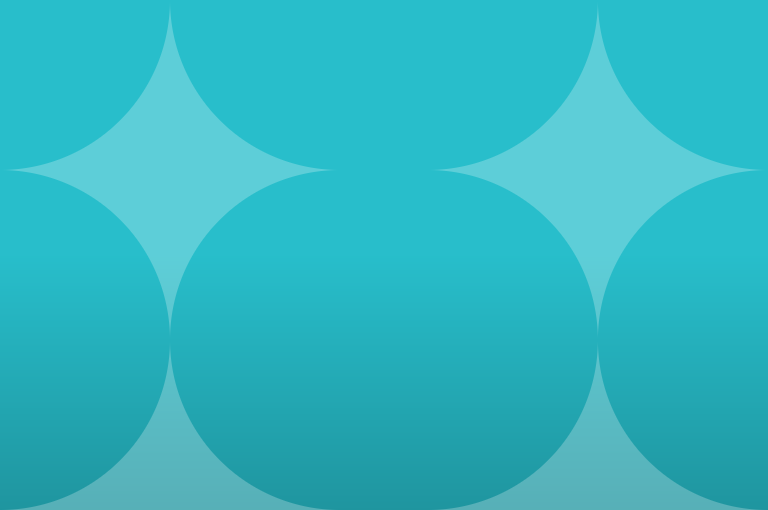
Write a WebGL 2 fragment shader that draws this pattern.

```glsl
#version 300 es
precision highp float;
uniform vec2 u_resolution;
out vec4 fragColor;

// Coverage of a disc, smoothed over one pixel
float discCoverage(vec2 p, vec2 center, float radius, float pixel) {
  return clamp(0.5 + (radius - length(p - center)) / pixel, 0.0, 1.0);
}

// Concave star: the space left between four touching discs
float starCoverage(vec2 p, float radius, float pixel) {
  float coverage = 1.0;
  for (int i = 0; i < 4; i++) {
    vec2 corner = vec2(i % 2, i / 2) * 2.0 - 1.0;
    coverage -= discCoverage(p, corner * radius, radius, pixel);
  }
  float insideCell = clamp(0.5 + (radius - abs(p.x)) / pixel, 0.0, 1.0);
  return max(coverage, 0.0) * insideCell;
}

void main() {
  vec2 uv = gl_FragCoord.xy / u_resolution.y;
  float pixel = 1.0 / u_resolution.y;
  float radius = 1.0 / 3.0;

  // Cells centered on the stars, with a gap between columns only
  vec2 period = vec2(0.839, 2.0 * radius);
  vec2 cell = (fract((uv - vec2(radius, 0.0)) / period + 0.5) - 0.5) * period;

  // Turquoise ground, darkening over the lower half
  vec3 turquoise = vec3(0.155, 0.745, 0.795);
  float shade = clamp(1.0 - uv.y / 0.5, 0.0, 1.0);
  vec3 color = turquoise * (1.0 - 0.215 * shade);

  // Translucent white stars
  color = mix(color, vec3(1.0), 0.25 * starCoverage(cell, radius, pixel));
  fragColor = vec4(color, 1.0);
}
```
